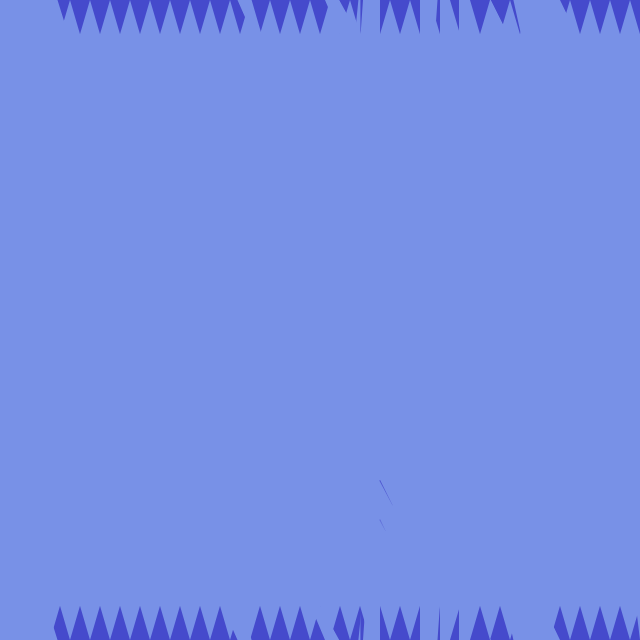
A WebGL 1 fragment shader for this background:

```glsl
precision highp float;
// Flat periwinkle field with broken rows of indigo teeth at top and bottom.

uniform vec2 u_resolution;

#define TEETH 32.0
#define TOOTH_HEIGHT 1.71
#define SLIVER_WIDTH 0.045
#define FIELD_COLOR vec3(0.47, 0.57, 0.905)
#define TOOTH_COLOR vec3(0.27, 0.29, 0.80)

// Antialiased step: 1 where the signed amount is positive.
float cover(float amount, float pixel) {
    return clamp(amount / pixel + 0.5, 0.0, 1.0);
}

// Leaves 0 between two slanted sides, 1 elsewhere.
// sides = left and right base positions, lean = their slopes.
float gap(vec2 p, vec2 sides, vec2 lean, float pixel) {
    vec2 edge = sides + lean * p.y;
    return 1.0 - cover(p.x - edge.x, pixel) * cover(edge.y - p.x, pixel);
}

// Repeated triangles growing from an edge at the given depth.
float teeth(float x, float depth, float pixel) {
    float halfWidth = 0.5 * (1.0 - depth / TOOTH_HEIGHT);
    return cover(halfWidth - abs(fract(x + 0.5) - 0.5), pixel);
}

// Missing parts of the rows; the lean mirrors with the sign of p.y.
float breaks(vec2 p, float pixel) {
    float keep = gap(p, vec2(-9.0, 2.875), vec2(0.0, 0.31), pixel);
    keep *= gap(p, vec2(11.875, 12.58), vec2(0.44, 0.29), pixel);
    keep *= gap(p, vec2(16.25, 16.96), vec2(0.42, 0.55), pixel);
    keep *= gap(p, vec2(17.92, 18.02), vec2(-0.10, 0.0), pixel);
    keep *= gap(p, vec2(18.15, 19.0), vec2(-0.07, 0.0), pixel);
    keep *= gap(p, vec2(21.0, 21.875), vec2(0.0, -0.07), pixel);
    keep *= gap(p, vec2(22.0, 22.5), vec2(0.0), pixel);
    keep *= gap(p, vec2(22.95, 23.5), vec2(0.0), pixel);
    keep *= gap(p, vec2(24.5, 24.54), vec2(0.0, 0.5), pixel);
    keep *= gap(p, vec2(25.67, 28.0), vec2(0.22, 0.48), pixel);
    keep *= gap(p, vec2(32.0, 40.0), vec2(0.12, 0.0), pixel);
    return keep;
}

// Thin line that tapers from start to its far end.
float sliver(vec2 p, vec2 start, vec2 span, float pixel) {
    vec2 q = p - start;
    float along = dot(q, span) / dot(span, span);
    float t = clamp(along, 0.0, 1.0);
    float width = SLIVER_WIDTH * (1.0 - 0.6 * t);
    float line = clamp((0.5 * (width + pixel) - length(q - span * t)) / pixel, 0.0, 1.0);
    return line * min(1.0, width / pixel);
}

void main() {
    // One unit is the spacing between teeth.
    vec2 p = gl_FragCoord.xy / u_resolution * TEETH;
    float pixel = TEETH / u_resolution.x;

    // Edge rows: depth is measured inward from the nearer edge.
    float depth = min(p.y, TEETH - p.y);
    float side = p.y > 0.5 * TEETH ? 1.0 : -1.0;
    float ink = teeth(p.x, depth, pixel) * breaks(vec2(p.x, side * depth), pixel);

    // Two stray slivers in the lower field.
    ink = max(ink, sliver(p, vec2(19.0, 7.96), vec2(0.62, -1.21), pixel));
    ink = max(ink, 0.65 * sliver(p, vec2(19.0, 6.0), vec2(0.27, -0.54), pixel));

    gl_FragColor = vec4(mix(FIELD_COLOR, TOOTH_COLOR, ink), 1.0);
}
```
